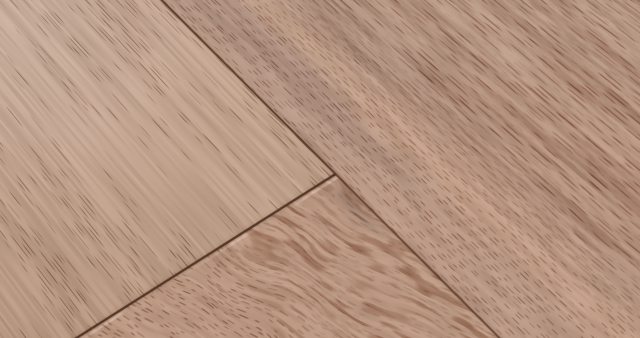
Reproduce this texture procedurally as a Shadertoy shader.

```glsl
// Three oiled oak floor planks meeting at a T joint, seen at an angle.
// Plank areas come from two seam distances; grain is stretched value noise
// and hashed pore dashes laid along slightly fanning fibre coordinates.

float hash(vec2 p) {
    vec3 q = fract(p.xyx * 0.1031);
    q += dot(q, q.yzx + 33.33);
    return fract((q.x + q.y) * q.z);
}

float noise(vec2 p) {
    vec2 i = floor(p), f = fract(p);
    f = f * f * (3.0 - 2.0 * f);
    return mix(mix(hash(i), hash(i + vec2(1, 0)), f.x),
               mix(hash(i + vec2(0, 1)), hash(i + vec2(1, 1)), f.x), f.y);
}

float bump(float x, float centre, float width) {
    float d = (x - centre) / width;
    return exp(-d * d);
}

// Short dashes: q.x counts rows across the grain, q.y cells along it
float pores(vec2 q, float density) {
    q.y += 9.0 * hash(vec2(floor(q.x), 7.0));
    vec2 id = floor(q), f = fract(q) - 0.5;
    float halfLength = 0.25 + 0.25 * hash(id + 31.0);
    float across = abs(f.x - 0.4 * (hash(id + 5.0) - 0.5));
    float body = 1.0 - smoothstep(0.02, 0.32, across);
    body *= 1.0 - smoothstep(halfLength - 0.25, halfLength, abs(f.y));
    return body * (0.5 + 0.5 * hash(id + 12.0)) * smoothstep(-0.1, 0.1, density - hash(id + 63.0));
}

// Pale plank: fine fibres, sparse bundles of brown pores, window sheen
vec3 leftPlank(vec2 p, vec2 grain) {
    vec2 sheen = p - vec2(0.05, 1.0), spot = p - vec2(0.455, 0.75);
    vec3 col = mix(vec3(0.71, 0.582, 0.495), vec3(0.745, 0.625, 0.542),
                   smoothstep(-0.1, 0.75, p.y + 0.25 * p.x));
    col += vec3(0.035, 0.05, 0.065) * exp(-4.0 * dot(sheen, sheen));
    col += 0.02 * exp(-250.0 * dot(spot, spot));
    col += 0.018 * (noise(grain * vec2(36, 1.5)) - 0.5);
    col += 0.085 * (noise(grain * vec2(125, 5)) - 0.5);
    float bundle = smoothstep(0.55, 0.8, noise(grain * vec2(19, 2.5) + 4.0));
    float marks = pores(grain * vec2(95, 9), 0.12 + 0.7 * bundle);
    return col - vec3(0.16, 0.18, 0.18) * marks - 0.01 * bundle;
}

// Long plank: grey band by the seam, a light stripe, then ribbed grain
vec3 rightPlank(vec2 p, vec2 grain) {
    float g = grain.x + 0.005 * (noise(grain * vec2(5, 3)) - 0.5);
    vec3 col = mix(vec3(0.718, 0.59, 0.515), vec3(0.725, 0.597, 0.515), smoothstep(0.1, 0.5, g));
    col -= vec3(0.038, 0.036, 0.026) * bump(g, 0.125, 0.055) * smoothstep(0.6, -0.3, grain.y);
    col += vec3(0.035, 0.026, 0.014) * bump(g, 0.222, 0.045);
    col -= vec3(0.018, 0.018, 0.013) * bump(g, 0.37, 0.07);
    col += vec3(-0.008, 0.0, 0.008) * smoothstep(0.4, 1.0, p.y);
    col += 0.02 * (noise(vec2(g * 34.0, grain.y * 1.4)) - 0.5);
    col += 0.09 * (noise(vec2(g * 120.0, grain.y * 9.0)) - 0.5);

    float ribbed = smoothstep(0.18, 0.42, g);
    float shortMarks = pores(vec2(g * 100.0, grain.y * 22.0), 0.72) * (1.0 - 0.7 * ribbed);
    float longMarks = pores(vec2(g * 82.0, grain.y * 9.0), 0.72) * ribbed;
    float ribs = smoothstep(0.4, 0.85, noise(vec2(g * 88.0, grain.y * 3.5) + 17.0)) * ribbed;
    vec3 ink = mix(vec3(0.16, 0.16, 0.15), vec3(0.13, 0.18, 0.185), noise(grain * 6.0));
    return col - ink * (shortMarks + longMarks) - vec3(0.06, 0.07, 0.07) * ribs;
}

// Lower plank: fine curled figure toward the long seam, dashes further out
vec3 lowerPlank(vec2 grain) {
    float swirl = noise(grain * vec2(9, 6)) + 0.3 * noise(grain * vec2(20, 14));
    float w = grain.x - 0.3 * grain.y + 0.035 * swirl;
    vec3 col = vec3(0.73, 0.597, 0.512) + 0.02 * (noise(grain * vec2(9, 4) + 3.0) - 0.5);
    col += 0.075 * (noise(vec2(w * 115.0, grain.y * 14.0)) - 0.5);

    float curled = smoothstep(-0.5, -0.28, grain.x);
    float rings = smoothstep(0.5, 0.85, noise(vec2(w * 95.0, grain.y * 14.0)));
    rings *= 0.4 + 0.6 * noise(grain * vec2(26, 20) + 8.0);
    float dashes = pores(vec2(w * 80.0, grain.y * 26.0), 0.65);
    col -= vec3(0.14, 0.175, 0.18) * rings * (0.3 + 0.7 * curled);
    col -= vec3(0.17, 0.19, 0.19) * dashes * (1.0 - 0.6 * curled);

    // Grey stain below the corner
    float stain = bump(grain.x, -0.03, 0.03) * bump(grain.y, 0.11, 0.12);
    return col - vec3(0.09, 0.075, 0.055) * stain * (0.4 + 0.8 * noise(grain * vec2(60, 14)));
}

void mainImage(out vec4 fragColor, in vec2 fragCoord) {
    vec2 p = fragCoord / iResolution.y;
    float px = 1.0 / iResolution.y;

    // Distances from the corner: across and along the long seam, past the end seam
    vec2 d = p - vec2(0.9926, 0.4852);
    float across = dot(d, vec2(0.7071, 0.7071));
    float along = dot(d, vec2(0.7071, -0.7071));
    float endDist = dot(d, vec2(0.535, -0.845));
    vec2 grain = vec2(across / (1.0 + 0.15 * along), along);
    grain.x += 0.004 * (noise(grain * vec2(8, 6)) - 0.5);

    float inLower = smoothstep(-px, px, endDist);
    float inRight = smoothstep(-px, px, across);
    vec3 col = mix(leftPlank(p, grain), lowerPlank(grain), inLower);

    // End seam: narrow shadowed gap with a worn, glinting bevel
    float worn = smoothstep(0.25, 0.65, noise(vec2(along * 30.0, 3.0)));
    col += vec3(0.12, 0.135, 0.15) * worn * bump(endDist, 0.011, 0.0045);
    col -= 0.05 * bump(endDist, 0.0, 0.010);
    float gap = 1.0 - smoothstep(0.001, 0.003 + px, abs(endDist));
    col = mix(col, vec3(0.29, 0.175, 0.12), 0.88 * gap);

    col = mix(col, rightPlank(p, grain), inRight);

    // Long seam: thinner and softer below the corner
    float upper = smoothstep(0.1, -0.1, along);
    col += 0.02 * bump(across, -0.011, 0.005) * upper;
    col -= 0.05 * bump(across, 0.0, 0.009);
    float slit = 1.0 - smoothstep(0.0005, 0.0025 + px, abs(across));
    col = mix(col, vec3(0.34, 0.21, 0.145), slit * mix(0.75, 0.88, upper));

    fragColor = vec4(clamp(col, 0.0, 1.0), 1.0);
}
```
